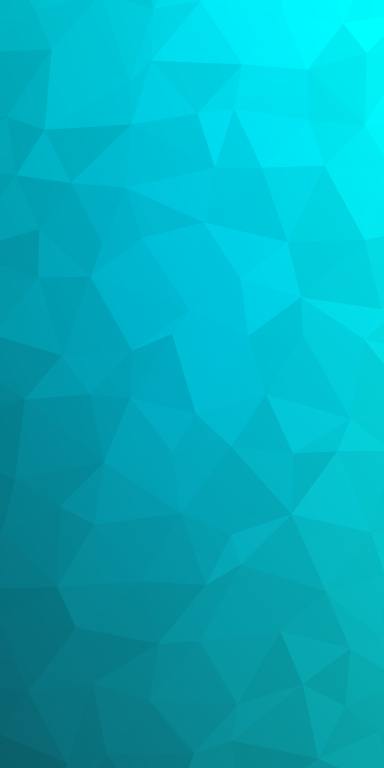
This background is drawn by a Shadertoy shader. Its source:

```glsl
// Low-poly background: a leaning mesh of flat facets, bright cyan at the upper right to deep teal at the lower left.
#define CELL_SIZE vec2(0.167, 0.148)
#define MESH_ORIGIN vec2(0.156, 1.089)
#define LEAN 0.29
#define JITTER 0.60
#define FACET_CONTRAST 0.045
#define FACET_SOFTNESS 0.35

const vec3 TOP_LEFT     = vec3(0.00, 0.70, 0.75);
const vec3 TOP_RIGHT    = vec3(0.00, 1.00, 1.00);
const vec3 BOTTOM_LEFT  = vec3(0.04, 0.36, 0.40);
const vec3 BOTTOM_RIGHT = vec3(0.04, 0.64, 0.66);
const vec3 CENTER_TINT  = vec3(-0.02, 0.02, 0.09);

vec2 hash22(vec2 p) {
    vec3 q = fract(p.xyx * vec3(0.1031, 0.1030, 0.0973));
    q += dot(q, q.yzx + 33.33);
    return fract((q.xx + q.yz) * q.zy);
}

// Four-corner gradient with a bluer glow across the middle
vec3 gradient(vec2 p) {
    vec2 uv = clamp(p * vec2(1.0, 0.5), 0.0, 1.0);
    vec3 top = mix(TOP_LEFT, TOP_RIGHT, uv.x);
    vec3 bottom = mix(BOTTOM_LEFT, BOTTOM_RIGHT, uv.x);
    vec2 fromGlow = (uv - vec2(0.52, 0.62)) / vec2(0.48, 0.42);
    return mix(bottom, top, uv.y) + CENTER_TINT * exp(-dot(fromGlow, fromGlow));
}

// Jittered corner of the leaning grid
vec2 meshVertex(vec2 id) {
    vec2 g = (id + JITTER * (hash22(id + 71.0) - 0.5)) * CELL_SIZE;
    return MESH_ORIGIN + vec2(g.x - LEAN * g.y, g.y);
}

// Signed distance to the line a-b, positive on its left
float edgeDistance(vec2 p, vec2 a, vec2 b) {
    vec2 e = normalize(b - a);
    return e.x * (p.y - a.y) - e.y * (p.x - a.x);
}

// Adds one counter-clockwise facet, weighted by its pixel coverage
void addFacet(inout vec4 sum, vec2 p, vec2 a, vec2 b, vec2 c, vec2 seed, float pixel) {
    float inside = min(edgeDistance(p, a, b), min(edgeDistance(p, b, c), edgeDistance(p, c, a)));
    float coverage = clamp(inside / pixel + 0.5, 0.0, 1.0);
    vec2 middle = (a + b + c) / 3.0;
    float shade = 1.0 + FACET_CONTRAST * (hash22(seed + 19.0).x - 0.5) * 2.0;
    vec3 color = gradient(mix(middle, p, FACET_SOFTNESS)) * shade;
    sum += vec4(color, 1.0) * coverage;
}

void mainImage(out vec4 fragColor, in vec2 fragCoord) {
    vec2 p = fragCoord / iResolution.xy * vec2(1.0, 2.0);
    float pixel = 2.0 / iResolution.y;

    // Undo the lean to find the nearest cell
    vec2 local = p - MESH_ORIGIN;
    local.x += LEAN * local.y;
    vec2 cell = floor(local / CELL_SIZE);

    // Small base weight fills any hairline gap
    vec4 sum = vec4(gradient(p), 1.0) * 0.001;
    for (int y = -1; y <= 1; y++) {
        for (int x = -1; x <= 1; x++) {
            vec2 id = cell + vec2(x, y);
            vec2 a = meshVertex(id);
            vec2 b = meshVertex(id + vec2(1.0, 0.0));
            vec2 c = meshVertex(id + vec2(1.0, 1.0));
            vec2 d = meshVertex(id + vec2(0.0, 1.0));
            vec2 seed = id * 2.0;

            // Split each quad along its shorter diagonal
            if (distance(a, c) < distance(b, d)) {
                addFacet(sum, p, a, b, c, seed, pixel);
                addFacet(sum, p, a, c, d, seed + 1.0, pixel);
            } else {
                addFacet(sum, p, a, b, d, seed, pixel);
                addFacet(sum, p, b, c, d, seed + 1.0, pixel);
            }
        }
    }
    fragColor = vec4(clamp(sum.rgb / sum.a, 0.0, 1.0), 1.0);
}
```
